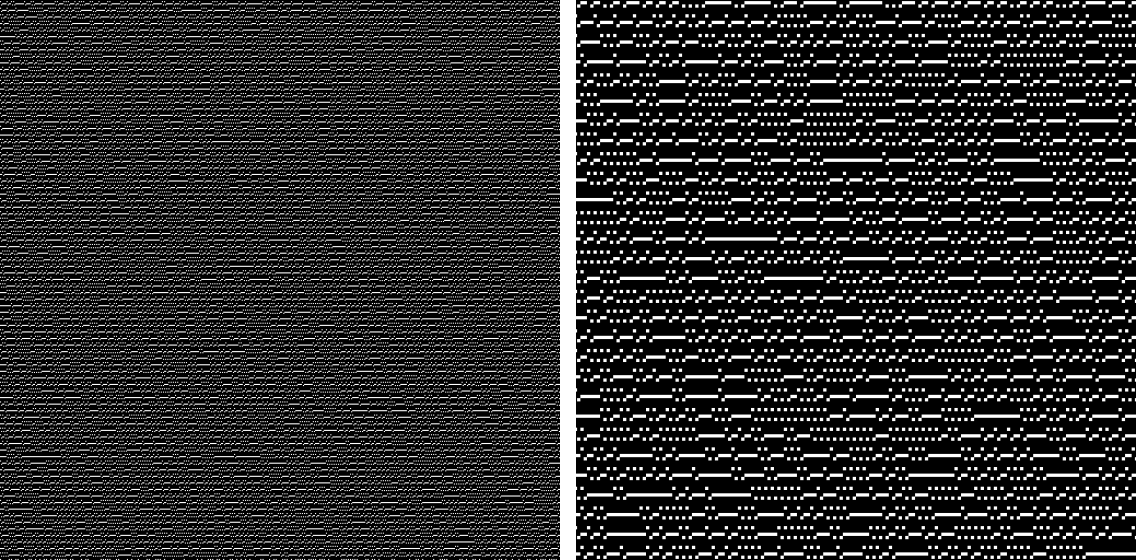
Left: the whole. Right: its middle third, enlarged.
Give the GLSL for this pattern, as a WebGL 1 fragment shader.

```glsl
precision highp float;
// Fine woven rows of white on black: each row is a chain of small tiles, and
// a hash picks for every tile either a flat dash or a pair of spread dots.
// Equal neighbours merge into long dashes or into an even lattice of dots.

uniform vec2 u_resolution;

const float GRID = 512.0;               // stitches along one canvas side
const vec2 TILE = vec2(2.0, 6.0);       // tile size in stitches
const vec2 DASH_CENTRE = vec2(1.0, 3.5);
const vec2 DASH_HALF = vec2(1.0, 0.5);
const vec2 UPPER_DOT = vec2(0.5, 1.5);
const vec2 LOWER_DOT = vec2(1.5, 4.5);
const vec2 DOT_HALF = vec2(0.5);
const float DASH_SHARE = 0.5;
const vec3 GROUND = vec3(0.0);
const vec3 THREAD = vec3(1.0);

// Random value in 0..1 for a tile index.
float hash(vec2 cell) {
  vec3 q = fract(vec3(cell.xyx) * vec3(0.1031, 0.1030, 0.0973));
  q += dot(q, q.yzx + 33.33);
  return fract((q.x + q.y) * q.z);
}

// Smooth coverage of a box; blur is the width of its soft edge.
float boxCoverage(vec2 p, vec2 centre, vec2 halfSize, float blur) {
  vec2 d = abs(p - centre) - halfSize;
  vec2 cover = clamp(0.5 - d / blur, 0.0, 1.0);
  return cover.x * cover.y;
}

// One tile: a full-width dash, or two dots half a tile apart in height.
float tileCoverage(vec2 p, float choice, float blur) {
  if (choice < DASH_SHARE) {
    return boxCoverage(p, DASH_CENTRE, DASH_HALF, blur);
  }
  return boxCoverage(p, UPPER_DOT, DOT_HALF, blur)
       + boxCoverage(p, LOWER_DOT, DOT_HALF, blur);
}

// Sum a tile and its neighbours so that shared edges join seamlessly.
float weave(vec2 p, float blur) {
  vec2 cell = floor(p / TILE);
  float cover = 0.0;
  for (int j = -1; j <= 1; j++) {
    for (int i = -1; i <= 1; i++) {
      vec2 id = cell + vec2(float(i), float(j));
      cover += tileCoverage(p - id * TILE, hash(id + 17.0), blur);
    }
  }
  return min(cover, 1.0);
}

void main() {
  vec2 uv = gl_FragCoord.xy / u_resolution;
  vec2 p = vec2(uv.x, 1.0 - uv.y) * GRID;   // rows count from the top
  float blur = GRID / u_resolution.y;       // one pixel in stitches
  gl_FragColor = vec4(mix(GROUND, THREAD, weave(p, blur)), 1.0);
}
```
